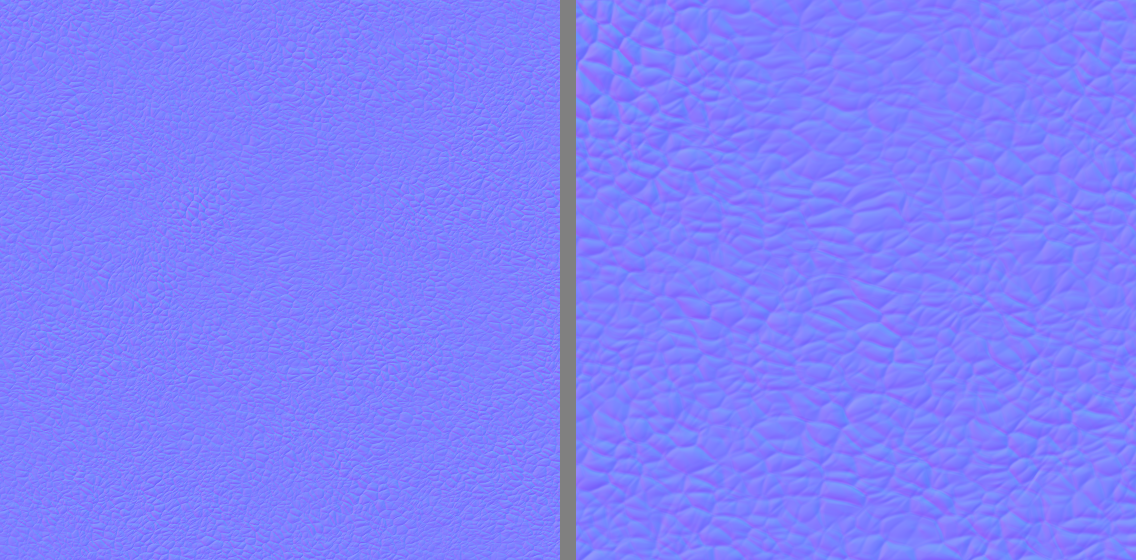
Left: the whole. Right: its middle third, enlarged.
Give the GLSL for this texture map, as a three.js fragment shader.

```glsl
// Tangent-space normal map of fine grained leather.
// Two layers of crumpled cells form the pebbles, two crossing families of ridged
// noise cut broken creases, and the slope of that height is encoded as a colour.
varying vec2 vUv;

vec2 hash2(vec2 p) {
  vec3 q = fract(vec3(p.xyx) * vec3(0.1031, 0.1030, 0.0973));
  q += dot(q, q.yzx + 33.33);
  return fract((q.xx + q.yz) * q.zy);
}

// Two independent channels of smooth value noise
vec2 noise2(vec2 p) {
  vec2 i = floor(p), f = fract(p);
  f = f * f * f * (f * (f * 6.0 - 15.0) + 10.0);
  vec2 low = mix(hash2(i), hash2(i + vec2(1.0, 0.0)), f.x);
  vec2 high = mix(hash2(i + vec2(0.0, 1.0)), hash2(i + 1.0), f.x);
  return mix(low, high, f.y);
}

// Coordinates along and across a direction, kept positive for the hash
vec2 turned(vec2 p, float angle) {
  vec2 d = vec2(cos(angle), sin(angle));
  return vec2(dot(p, d), dot(p, vec2(-d.y, d.x))) + 2.0;
}

// Pebble that drops to zero on the border between cells
float pebble(vec2 p) {
  vec2 cell = floor(p), f = fract(p);
  float nearest = 8.0, second = 8.0;
  for (int y = -1; y <= 1; y++) {
    for (int x = -1; x <= 1; x++) {
      vec2 offset = vec2(float(x), float(y));
      float d = length(offset + 0.03 + 0.94 * hash2(cell + offset) - f);
      second = min(second, max(nearest, d));
      nearest = min(nearest, d);
    }
  }
  float rise = second - nearest;
  return 1.0 - exp(-2.8 * sqrt(rise * rise + 0.004));
}

// Long rounded valley wherever the noise crosses its middle value
float crease(vec2 p) {
  float d = noise2(p).x - 0.5;
  return 1.0 - exp(-10.0 * sqrt(d * d + 0.0004));
}

float leatherHeight(vec2 p) {
  // Broad bends turn the grain, small ones crumple the borders
  vec2 w = p + 0.034 * (noise2(p * 5.0 + 7.0) - 0.5);
  w += 0.007 * (noise2(turned(p, 0.6) * 31.0 + 19.0) - 0.5);
  w += 0.0034 * (noise2(turned(p, 1.1) * 83.0 + 5.0) - 0.5);

  // Patches as small as a few pebbles let the borders fade in and out
  vec2 patches = noise2(turned(p, 0.3) * 38.0 + 3.0);
  float depth = mix(0.75, 1.25, noise2(p * 8.0 + 41.0).x);

  float height = mix(0.3, 1.25, patches.x) * pebble(turned(w, -0.27) * vec2(55.0, 88.0));
  height += mix(0.6, 0.12, patches.x) * pebble(turned(w, 0.45) * vec2(88.0, 122.0));

  // Long creases fall to the right, shorter ones cross them
  height += mix(0.15, 0.7, patches.y) * crease(turned(w, -0.5) * vec2(15.0, 41.0));
  height += mix(0.5, 0.1, patches.y) * crease(turned(w, 0.9) * vec2(21.0, 44.0) + 31.0);
  return depth * height + 0.3 * noise2(w * vec2(30.0, 46.0) + 11.0).y;
}

void main() {
  // Central differences about as wide as the finest crease
  vec2 e = vec2(0.0011, 0.0);
  vec2 slope = vec2(
    leatherHeight(vUv + e.xy) - leatherHeight(vUv - e.xy),
    leatherHeight(vUv - e.yx) - leatherHeight(vUv + e.yx)) / (2.0 * e.x);
  slope *= 0.00094;

  // Soft limit on the steepest crease walls
  slope /= sqrt(1.0 + 6.0 * dot(slope, slope));
  vec3 normal = normalize(vec3(slope, 1.0));
  gl_FragColor = vec4(normal * 0.5 + 0.5, 1.0);
}
```
